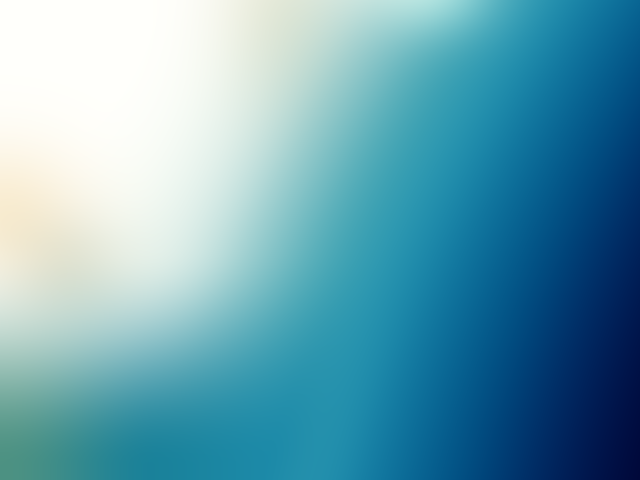
Reproduce this background procedurally as a WebGL 1 fragment shader.

```glsl
precision highp float;

uniform vec2 u_resolution;

// Diagonal ramp, from the dark corner to the light one
const vec3 MIDNIGHT = vec3(0.0, 0.0, 0.18);
const vec3 NAVY     = vec3(0.0, 0.06, 0.27);
const vec3 INDIGO   = vec3(0.0, 0.165, 0.39);
const vec3 OCEAN    = vec3(0.0, 0.305, 0.51);
const vec3 CERULEAN = vec3(0.05, 0.44, 0.608);
const vec3 LAGOON   = vec3(0.14, 0.575, 0.688);
const vec3 TURQUOISE = vec3(0.27, 0.65, 0.705);
const vec3 AQUA     = vec3(0.55, 0.778, 0.788);
const vec3 MIST     = vec3(0.845, 0.92, 0.90);
const vec3 FROST    = vec3(0.965, 0.985, 0.96);
const vec3 WHITE    = vec3(1.0, 1.0, 0.985);
const float RAMP_START = 0.43;
const float RAMP_STEP = 0.11;

// Curved ramp axis: x = a + b * y + c * y * y
const vec3 AXIS = vec3(0.625, 0.20, 0.15);

// Shaded lower left
const vec3 FLOOR_SAGE  = vec3(0.30, 0.57, 0.51);
const vec3 FLOOR_TEAL  = vec3(0.10, 0.505, 0.60);
const vec3 FLOOR_AZURE = vec3(0.11, 0.54, 0.66);
const vec2 FLOOR_FADE = vec2(0.03, 0.48);

// Local tints: light added or absorbed
const vec3 CYAN_LIGHT  = vec3(0.25, 0.16, 0.12);
const vec3 SAND_SHADE  = vec3(0.05, 0.06, 0.10);
const vec3 CREAM_SHADE = vec3(0.02, 0.07, 0.16);
const vec3 SAGE_SHADE  = vec3(0.10, 0.085, 0.11);

// Quadratic spline weight, smooth across neighbouring stops
float splineWeight(float x) {
  float a = abs(x);
  float tail = max(1.5 - a, 0.0);
  return a < 0.5 ? 0.75 - a * a : 0.5 * tail * tail;
}

vec3 stop(vec3 color, float offset) {
  return (color - WHITE) * splineWeight(offset);
}

vec3 diagonalRamp(float d) {
  float t = max((RAMP_START - d) / RAMP_STEP, 0.5);
  return WHITE
    + stop(MIDNIGHT, t)
    + stop(NAVY, t - 1.0)
    + stop(INDIGO, t - 2.0)
    + stop(OCEAN, t - 3.0)
    + stop(CERULEAN, t - 4.0)
    + stop(LAGOON, t - 5.0)
    + stop(TURQUOISE, t - 6.0)
    + stop(AQUA, t - 7.0)
    + stop(MIST, t - 8.0)
    + stop(FROST, t - 9.0);
}

float glow(vec2 p, vec2 center, vec2 radius) {
  vec2 q = (p - center) / radius;
  return exp(-dot(q, q));
}

void main() {
  vec2 p = gl_FragCoord.xy / u_resolution;

  // Main sweep across the bent diagonal
  float d = p.x - (AXIS.x + p.y * (AXIS.y + p.y * AXIS.z));
  vec3 color = diagonalRamp(d);

  // Teal floor, limited to the light side of the sweep
  vec3 ground = mix(FLOOR_SAGE, FLOOR_TEAL, smoothstep(0.0, 0.25, p.x));
  ground = mix(ground, FLOOR_AZURE, smoothstep(0.2, 0.45, p.x));
  float shade = 1.0 - smoothstep(FLOOR_FADE.x, FLOOR_FADE.y, p.y);
  shade *= 1.0 - smoothstep(-0.22, -0.06, d);
  color = mix(color, ground, shade);

  // Cyan and sand at the top, cream and sage at the left
  color += CYAN_LIGHT * glow(p, vec2(0.69, 1.02), vec2(0.10, 0.10));
  color -= SAND_SHADE * glow(p, vec2(0.43, 1.0), vec2(0.10, 0.22));
  color -= CREAM_SHADE * glow(p, vec2(0.0, 0.56), vec2(0.13, 0.14));
  color -= SAGE_SHADE * glow(p, vec2(0.11, 0.44), vec2(0.10, 0.11));

  gl_FragColor = vec4(clamp(color, 0.0, 1.0), 1.0);
}
```
